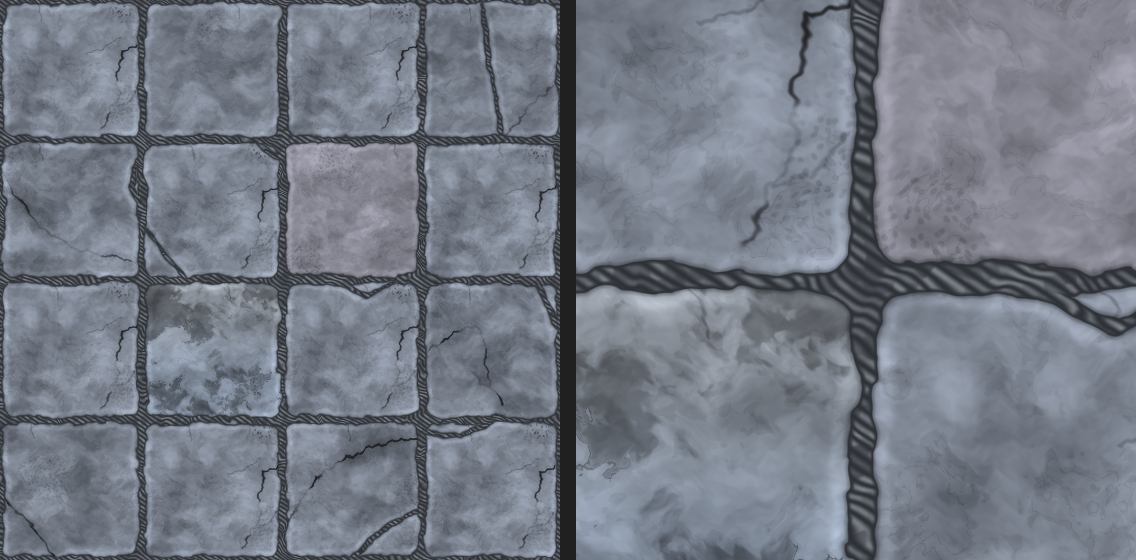
Left: the whole. Right: its middle third, enlarged.
Write a Shadertoy shader that draws this texture.

```glsl
// Four by four worn blue-grey stone tiles with hatched grout, splits and cracks.

const float TILES = 4.0;
const vec3 STONE = vec3(0.462, 0.490, 0.538);
const vec3 GROUT_DARK = vec3(0.18, 0.195, 0.215);
const vec3 GROUT_LIGHT = vec3(0.43, 0.45, 0.48);

// Grout-wide splits in tile units: start.xy, end.xy
const vec4 SPLITS[12] = vec4[12](
    vec4(3.43, 3.97, 3.57, 3.03), vec4(1.03, 2.36, 1.31, 2.02),
    vec4(2.50, 0.02, 2.75, 0.24), vec4(2.75, 0.24, 3.02, 0.37),
    vec4(3.83, 1.99, 3.98, 1.66), vec4(2.42, 1.98, 2.60, 1.89),
    vec4(2.60, 1.89, 2.80, 1.98), vec4(3.03, 0.91, 3.28, 0.89),
    vec4(3.28, 0.89, 3.50, 0.98), vec4(1.81, 2.99, 1.98, 2.87),
    vec4(0.98, 2.86, 0.92, 2.66), vec4(0.92, 2.66, 0.98, 2.55));

const vec2 FORK[6] = vec2[6](vec2(0.72, 0.10), vec2(0.79, 0.23), vec2(0.83, 0.30),
    vec2(0.83, 0.48), vec2(0.875, 0.63), vec2(0.97, 0.68));

vec2 hash2(vec2 p) {
    p = vec2(dot(p, vec2(127.1, 311.7)), dot(p, vec2(269.5, 183.3)));
    return fract(sin(p) * 43758.5);
}

// Cellular noise: x = blended patch value, y = distance to nearest point
vec2 cellular(vec2 p) {
    vec2 cell = floor(p), f = p - cell;
    float sum = 0.0, weight = 0.0, near = 9.0;
    for (int j = -1; j <= 1; j++)
    for (int i = -1; i <= 1; i++) {
        vec2 o = vec2(i, j), h = hash2(cell + o);
        float d = length(o + h - f), w = exp(-9.0 * d * d);
        sum += w * fract(h.x * 7.3 + h.y * 5.1);
        weight += w;
        near = min(near, d);
    }
    return vec2(sum / weight, near);
}

// Layered patches, roughly centred on 0.5
float mottle(vec2 p) {
    float sum = 0.0, total = 0.0, amp = 0.5;
    for (int i = 0; i < 5; i++) {
        sum += amp * cellular(p).x;
        total += amp;
        p = mat2(1.6, 1.2, -1.2, 1.6) * p + 7.3;
        amp *= 0.66;
    }
    return sum / total;
}

vec2 ripple(vec2 p, float freq) {
    return sin(p.yx * freq + vec2(1.0, 4.0)) + 0.5 * sin(p.yx * freq * 2.3 + p * freq * 0.7);
}

float segment(vec2 p, vec2 a, vec2 b) {
    vec2 ab = b - a;
    return length(p - a - ab * clamp(dot(p - a, ab) / dot(ab, ab), 0.0, 1.0));
}

float roundedBox(vec2 p, float halfSize, float radius) {
    vec2 b = abs(p) - halfSize + radius;
    return length(max(b, 0.0)) + min(max(b.x, b.y), 0.0) - radius;
}

float forkCrack(vec2 q) {
    float d = min(segment(q, FORK[1], vec2(0.88, 0.25)), segment(q, vec2(0.88, 0.25), vec2(0.95, 0.36)));
    for (int i = 0; i < 5; i++) d = min(d, segment(q, FORK[i], FORK[i + 1]));
    return d;
}

float arcCrack(vec2 q) {
    float fall = 0.7 * exp(-3.1 * q.x);
    return abs(q.y - 0.1 - fall) / length(vec2(1.0, 3.1 * fall));
}

float slantCrack(vec2 q) {
    return min(segment(q, vec2(0.04, 0.41), vec2(0.22, 0.25)), segment(q, vec2(0.22, 0.25), vec2(0.39, 0.03)));
}

// Alternate tiles share the fork; the others carry their own crack
float tileCrack(vec2 q, vec2 id) {
    if (mod(id.x + id.y, 2.0) > 0.5) return forkCrack(q);
    if (id == vec2(3, 1)) return min(forkCrack(vec2(1.3 - q.x, q.y)), segment(q, vec2(0.05, 0.5), vec2(0.33, 0.68)));
    if (id == vec2(0, 2)) return arcCrack(q);
    if (id == vec2(2, 0)) return arcCrack(vec2(q.x, 1.0 - q.y));
    if (id == vec2(0, 0)) return slantCrack(q);
    if (id == vec2(3, 3)) return slantCrack(vec2(1.0 - q.x, q.y));
    return 1.0;
}

vec3 stoneColor(vec2 q, vec2 id) {
    float shared = mod(id.x + id.y, 2.0);
    float marble = float(id == vec2(1, 1)), mauve = float(id == vec2(2, 2));
    vec2 s = q + (1.0 - shared) * 9.0 * hash2(id + 3.0);
    vec2 warped = s + 0.02 * ripple(s, 9.0) + 0.005 * ripple(s, 43.0);
    float cloud = mottle(warped * vec2(3.6, 4.6));
    float relief = mottle(warped * 4.2 + 4.0);
    float broad = cellular(warped * 2.3 + 5.0).x;
    float tone = 1.0 + 0.72 * (cloud - 0.5) + 0.1 * (broad - 0.5);
    tone += 0.07 * smoothstep(0.54, 0.57, relief) - 0.02;
    tone -= mauve * 0.12 * (smoothstep(0.65, 0.25, q.y) - 0.6);

    // Contour veins, a cluster of pits, and dark smudges in the marbled tile
    float vein = smoothstep(0.018, 0.0, abs(relief - 0.47)) * smoothstep(0.4, 0.75, broad);
    float cluster = shared * smoothstep(0.12, 0.03, length(q - vec2(0.85, 0.92)));
    float pit = smoothstep(0.35, 0.15, cellular(warped * 32.0).y) * max(cluster, smoothstep(0.8, 0.95, broad) * 0.4);
    tone -= (0.09 + 0.22 * marble) * vein + 0.3 * pit;
    tone += marble * (0.1 - 0.3 * smoothstep(0.52, 0.38, relief));

    // Named cracks fade along their length; hairlines are fainter
    vec2 c = q + 0.008 * ripple(q, 31.0) + 0.004 * ripple(q, 83.0);
    float d = tileCrack(c, id), x = 0.2 + 0.6 * hash2(id).x;
    float hair = segment(c, vec2(x, 0.98), vec2(x + 0.04, 0.86));
    hair = min(hair, segment(c, vec2(0.62, 0.6), vec2(0.84, 0.72)) + 1.0 - shared);
    float strength = 0.12 + 0.5 * smoothstep(0.25, 0.7, cellular(q * 6.0 + 2.0).x);
    tone -= smoothstep(0.012, 0.001, d) * strength + 0.16 * exp(-d * 24.0) * (0.4 + strength);
    tone -= 0.2 * smoothstep(0.009, 0.001, hair);

    vec3 tint = mix(vec3(1.0), vec3(1.05, 0.99, 0.985), mauve);
    tint += marble * mix(vec3(-0.02, 0.005, 0.02), vec3(0.03, 0.015, -0.02), smoothstep(0.3, 0.9, q.y));
    return STONE * tint * max(tone, 0.3);
}

vec3 groutColor(vec2 p, float depth) {
    float turn = cellular(p * 7.0).x, fleck = cellular(p * 30.0).x;
    float hatch = 0.5 + 0.5 * sin(dot(p, vec2(125.0, 185.0)) + 14.0 * turn);
    float light = hatch * (0.35 + 0.9 * fleck) * smoothstep(0.001, 0.014, depth);
    return mix(GROUT_DARK, GROUT_LIGHT, light);
}

void mainImage(out vec4 fragColor, in vec2 fragCoord) {
    vec2 uv = fragCoord / iResolution.xy;
    vec2 p = uv * TILES - vec2(0.02 * sin(3.14159 * uv.x), 0.0);
    vec2 bent = p + 0.006 * ripple(p, 9.0) + 0.003 * ripple(p, 41.0);
    vec2 id = floor(bent), q = bent - id;

    // Positive inside grout, negative on stone
    float chipping = 0.024 * (cellular(p * 6.0).x - 0.5) + 0.014 * (cellular(p * 17.0).x - 0.5);
    float d = roundedBox(q - 0.5, 0.473, 0.06) + chipping;
    for (int i = 0; i < 12; i++) d = max(d, 0.016 + 0.6 * chipping - segment(bent, SPLITS[i].xy, SPLITS[i].zw));

    // Worn pale rim, dark outline, then grout
    float pixel = TILES / iResolution.y;
    float rim = (d + 0.026) / 0.016;
    vec3 color = stoneColor(q, id) * (1.0 + 0.14 * exp(-rim * rim));
    color *= 1.0 - 0.25 * smoothstep(-0.012, 0.0, d);
    color = mix(color, groutColor(p, d), smoothstep(-pixel, pixel, d));
    fragColor = vec4(color, 1.0);
}
```
